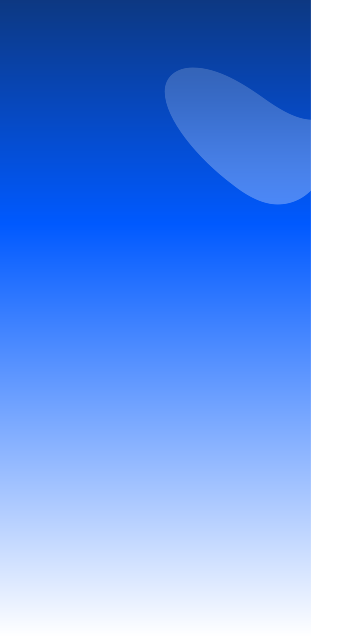
Write a WebGL 2 fragment shader that draws this background.

```glsl
#version 300 es
precision highp float;
// A tall panel fading from navy through vivid blue to white, beside a white margin.
// A translucent bean, cut off by the panel edge, is filled by a signed distance
// to a closed outline of cubic Bezier curves.

uniform vec2 u_resolution;
out vec4 fragColor;

vec2 bezier(vec2 a, vec2 b, vec2 c, vec2 d, float t) {
  float s = 1.0 - t;
  return s * s * s * a + 3.0 * s * s * t * b + 3.0 * s * t * t * c + t * t * t * d;
}

// Adds one curve to the outline: x keeps the nearest distance, y flips per crossing.
void addCurve(inout vec2 shape, vec2 p, vec2 a, vec2 b, vec2 c, vec2 d) {
  const int STEPS = 16;
  vec2 start = a;
  for (int i = 1; i <= STEPS; i++) {
    vec2 end = bezier(a, b, c, d, float(i) / float(STEPS));
    vec2 edge = end - start;
    vec2 toP = p - start;
    float along = clamp(dot(toP, edge) / dot(edge, edge), 0.0, 1.0);
    shape.x = min(shape.x, length(toP - edge * along));
    if ((start.y > p.y) != (end.y > p.y) && toP.x < edge.x * toP.y / edge.y) {
      shape.y = -shape.y;
    }
    start = end;
  }
}

// Signed distance to the bean, negative inside.
float beanDistance(vec2 p) {
  vec2 shape = vec2(1.0, 1.0);
  vec2 left = vec2(0.258, 0.143), top = vec2(0.302, 0.1055);
  vec2 shoulder = vec2(0.417, 0.156), upperCut = vec2(0.487, 0.187);
  vec2 lowerCut = vec2(0.487, 0.298), bottom = vec2(0.435, 0.3195);
  vec2 belly = vec2(0.365, 0.289);
  addCurve(shape, p, left, vec2(0.258, 0.120), vec2(0.276, 0.1055), top);
  addCurve(shape, p, top, vec2(0.342, 0.1055), vec2(0.382, 0.131), shoulder);
  addCurve(shape, p, shoulder, vec2(0.440, 0.172), vec2(0.464, 0.186), upperCut);
  addCurve(shape, p, upperCut, vec2(0.560, 0.190), vec2(0.530, 0.256), lowerCut);
  addCurve(shape, p, lowerCut, vec2(0.474, 0.311), vec2(0.456, 0.3195), bottom);
  addCurve(shape, p, bottom, vec2(0.413, 0.3195), vec2(0.389, 0.308), belly);
  addCurve(shape, p, belly, vec2(0.310, 0.248), vec2(0.258, 0.186), left);
  return shape.x * shape.y;
}

void main() {
  // Canvas heights, measured from the top left
  vec2 uv = gl_FragCoord.xy / u_resolution;
  vec2 p = vec2(uv.x * 0.5703, 1.0 - uv.y);
  float pixel = 1.0 / u_resolution.y;

  // Vertical gradient
  vec3 navy = vec3(0.05, 0.22, 0.51);
  vec3 vividBlue = vec3(0.0, 0.35, 1.0);
  vec3 white = vec3(1.0);
  vec3 color = mix(navy, vividBlue, clamp(p.y / 0.35, 0.0, 1.0));
  color = mix(color, white, clamp((p.y - 0.35) / 0.645, 0.0, 1.0));

  // Translucent bean, a little denser toward its base
  float bean = 1.0 - smoothstep(-0.5 * pixel, 0.5 * pixel, beanDistance(p));
  float veil = mix(0.18, 0.29, smoothstep(0.10, 0.32, p.y));
  color = mix(color, white, bean * veil);

  // White margin right of the panel
  float margin = smoothstep(-0.5 * pixel, 0.5 * pixel, p.x - 0.487);
  fragColor = vec4(mix(color, white, margin), 1.0);
}
```
